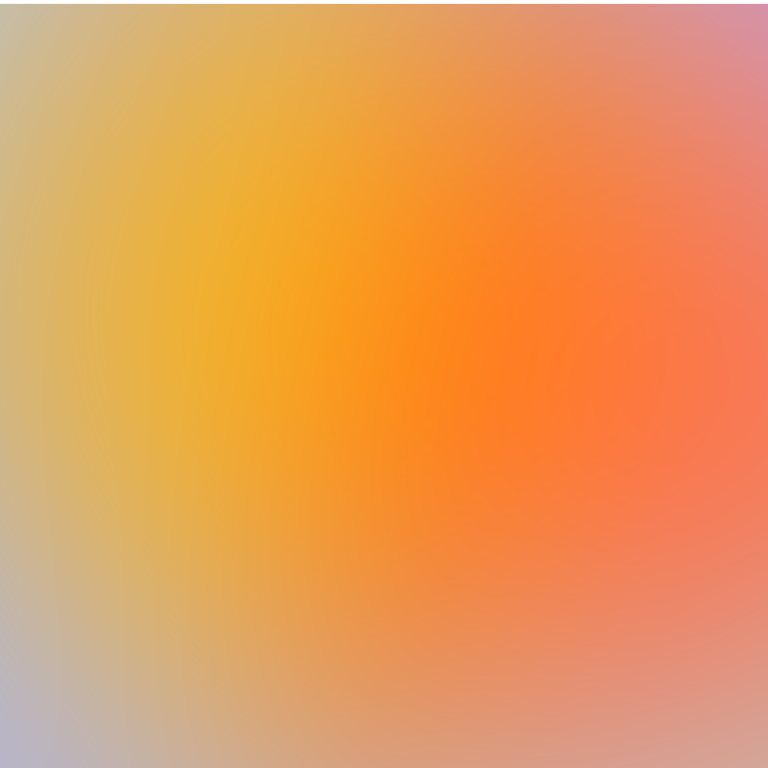
This background is drawn by a Shadertoy shader. Its source:

```glsl
// A soft warm glow, amber on the left and coral on the right, fading into pale
// mauve-grey corners. A skewed colour ramp fills the glow, a curved bowl-shaped
// distance fades it out, and a thin white strip closes the top edge.

const vec3 AMBER  = vec3(0.98, 0.69, 0.07);
const vec3 ORANGE = vec3(1.00, 0.50, 0.11);
const vec3 CORAL  = vec3(1.00, 0.45, 0.27);

const vec3 TOP_LEFT     = vec3(0.74, 0.75, 0.76);
const vec3 TOP_RIGHT    = vec3(0.81, 0.59, 0.72);
const vec3 BOTTOM_LEFT  = vec3(0.72, 0.71, 0.78);
const vec3 BOTTOM_RIGHT = vec3(0.80, 0.68, 0.65);

// Blend of the four corner colours
vec3 cornerBlend(vec2 uv) {
    vec3 bottom = mix(BOTTOM_LEFT, BOTTOM_RIGHT, uv.x);
    vec3 top = mix(TOP_LEFT, TOP_RIGHT, uv.x);
    return mix(bottom, top, uv.y);
}

// Amber to coral ramp, leaning to the right with height
vec3 warmRamp(vec2 uv, float lean) {
    float t = uv.x - lean * (uv.y - 0.55);
    vec3 warm = mix(AMBER, ORANGE, smoothstep(0.2, 0.7, t));
    return mix(warm, CORAL, smoothstep(0.55, 1.0, t));
}

// Glow strength: 1 along a gently sloping ridge, 0 beyond the rim
float glowMask(vec2 uv, float centerX) {
    float ridgeY = 0.6 - 0.1 * uv.x;
    float pinch = 1.25 + 2.8 * (uv.x - 0.4) * (uv.x - 0.4);
    float dy = uv.y - ridgeY;
    float bowl = 1.1 * pow(abs(uv.x - centerX), 2.5) + pinch * dy * dy;
    float strength = max(1.0 - bowl, 0.0);
    return strength * strength;
}

// Antialiased strip above the given height
float topStrip(float y, float start, float pixel) {
    return smoothstep(start - pixel, start + pixel, y);
}

void mainImage(out vec4 fragColor, in vec2 fragCoord) {
    vec2 uv = fragCoord / iResolution.xy;

    vec3 color = mix(cornerBlend(uv), warmRamp(uv, 0.25), glowMask(uv, 0.64));
    color = mix(color, vec3(1.0), topStrip(uv.y, 0.995, 0.7 / iResolution.y));

    fragColor = vec4(color, 1.0);
}
```
